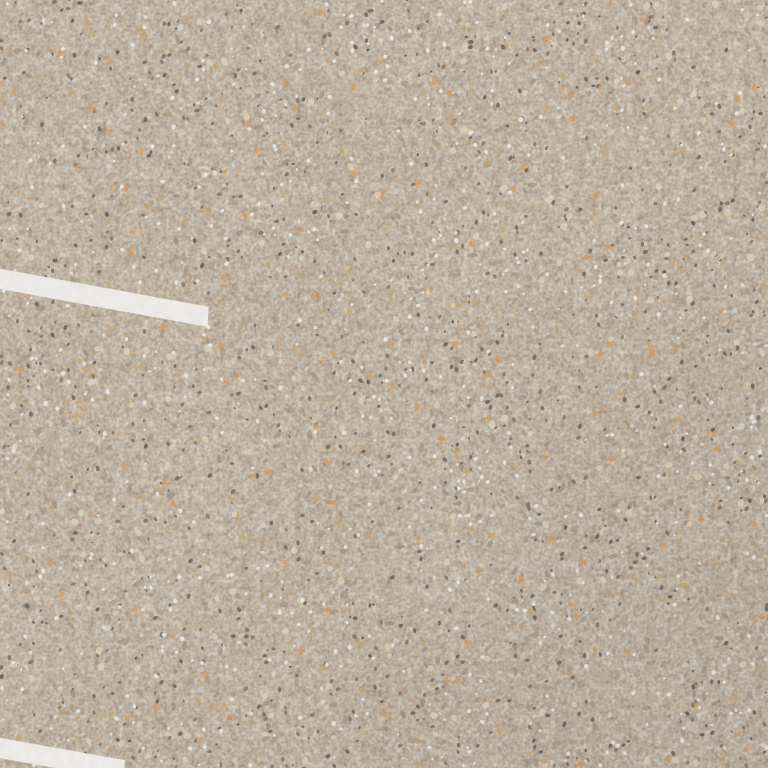
Write a Shadertoy shader that draws this texture.

```glsl
vec3 hash3(vec2 p) {
    vec3 q = fract(p.xyx * vec3(0.1031, 0.1030, 0.0973));
    q += dot(q, q.yxz + 33.33);
    return fract((q.xxy + q.yzz) * q.zyx);
}

vec2 gradientAt(vec2 cell) {
    float angle = 6.2832 * hash3(cell).x;
    return vec2(cos(angle), sin(angle));
}

float gradientNoise(vec2 p) {
    vec2 i = floor(p), f = fract(p);
    vec2 u = f * f * f * (f * (f * 6.0 - 15.0) + 10.0);
    vec2 e = vec2(1.0, 0.0);
    float low = mix(dot(gradientAt(i), f), dot(gradientAt(i + e), f - e), u.x);
    float high = mix(dot(gradientAt(i + e.yx), f - e.yx),
                     dot(gradientAt(i + 1.0), f - 1.0), u.x);
    return mix(low, high, u.y);
}

// Scattered oval grains: x is coverage, y is a random shade per grain
vec2 grains(vec2 uv, float freq, float density, float stretch, float salt) {
    vec2 p = uv * freq + salt;
    vec2 home = floor(p);
    float soft = 0.0011 * freq;
    vec2 best = vec2(0.0);
    for (int y = -1; y <= 1; y++)
    for (int x = -1; x <= 1; x++) {
        vec2 cell = home + vec2(x, y);
        vec3 place = hash3(cell + 17.3);
        vec3 form = hash3(cell + 71.9);
        if (place.z > density) continue;
        vec2 d = p - cell - 0.15 - 0.7 * place.xy;
        float angle = 1.2 + 2.4 * (form.x - 0.5);
        d = mat2(cos(angle), -sin(angle), sin(angle), cos(angle)) * d;
        float radius = mix(0.2, 0.42, form.y);
        float dist = length(d * vec2(1.0, stretch)) - radius;
        float cover = 1.0 - smoothstep(-soft, soft, dist);
        if (cover > best.x) best = vec2(cover, form.z);
    }
    return best;
}

// Painted line falling to the right from the left border
float stripe(vec2 uv, float startY, float slope, float endX) {
    float side = (abs(uv.y - startY + slope * uv.x) - 0.0132) * 0.984;
    float dist = max(side, uv.x - endX - 0.05 * (uv.y - startY + slope * uv.x));
    return 1.0 - smoothstep(-0.001, 0.001, dist);
}

void mainImage(out vec4 fragColor, in vec2 fragCoord) {
    vec2 uv = fragCoord / iResolution.xy;

    // Sandy ground with blotches and fine grit
    float tone = 0.32 * gradientNoise(uv * 55.0)
               + 0.50 * gradientNoise(uv * 130.0 + 31.0)
               + 0.60 * gradientNoise(uv * 245.0 + 67.0)
               + 0.10 * gradientNoise(uv * 6.0 + 9.0);
    vec3 color = vec3(0.748, 0.703, 0.635) + vec3(0.17, 0.20, 0.21) * tone;
    float warmth = smoothstep(0.15, 0.5, gradientNoise(uv * 95.0 + 140.0));
    color = mix(color, vec3(0.76, 0.68, 0.56), 0.6 * warmth);

    // Dense small grains, pale to brown
    vec2 g = grains(uv, 115.0, 0.55, 1.3, 5.0);
    vec3 grit = mix(vec3(0.62, 0.56, 0.49), vec3(0.83, 0.80, 0.75), g.y);
    color = mix(color, grit, 0.5 * g.x);

    // Leaning grey-brown chips
    g = grains(uv, 68.0, 0.22, 1.9, 210.0);
    color = mix(color, mix(vec3(0.56, 0.52, 0.47), vec3(0.67, 0.61, 0.53), g.y), 0.55 * g.x);

    // Sparse accents gather in loose clusters
    float cluster = 1.0 + 1.4 * gradientNoise(uv * 7.0 + 50.0);
    g = grains(uv, 120.0, 0.075 * cluster, 1.4, 330.0);
    color = mix(color, mix(vec3(0.33, 0.31, 0.29), vec3(0.52, 0.45, 0.37), g.y), 0.75 * g.x);
    g = grains(uv, 95.0, 0.05, 1.3, 450.0);
    color = mix(color, mix(vec3(0.82, 0.60, 0.36), vec3(0.77, 0.65, 0.48), g.y), 0.75 * g.x);
    g = grains(uv, 80.0, 0.045 * cluster, 1.25, 570.0);
    color = mix(color, mix(vec3(0.86, 0.81, 0.68), vec3(0.86, 0.84, 0.79), g.y), 0.8 * g.x);
    g = grains(uv, 130.0, 0.04 * cluster, 1.2, 690.0);
    color = mix(color, vec3(0.93, 0.92, 0.90), 0.85 * g.x);

    // Gentle shading toward the lower right
    color *= 1.0 - 0.04 * smoothstep(0.9, 1.9, uv.x + 1.0 - uv.y);

    // White lines with faint wear
    float line = max(stripe(uv, 0.637, 0.183, 0.271), stripe(uv, 0.026, 0.178, 0.162));
    vec3 paint = vec3(0.925, 0.912, 0.905) + 0.025 * gradientNoise(uv * 90.0);
    color = mix(color, paint, line);

    fragColor = vec4(color, 1.0);
}
```
